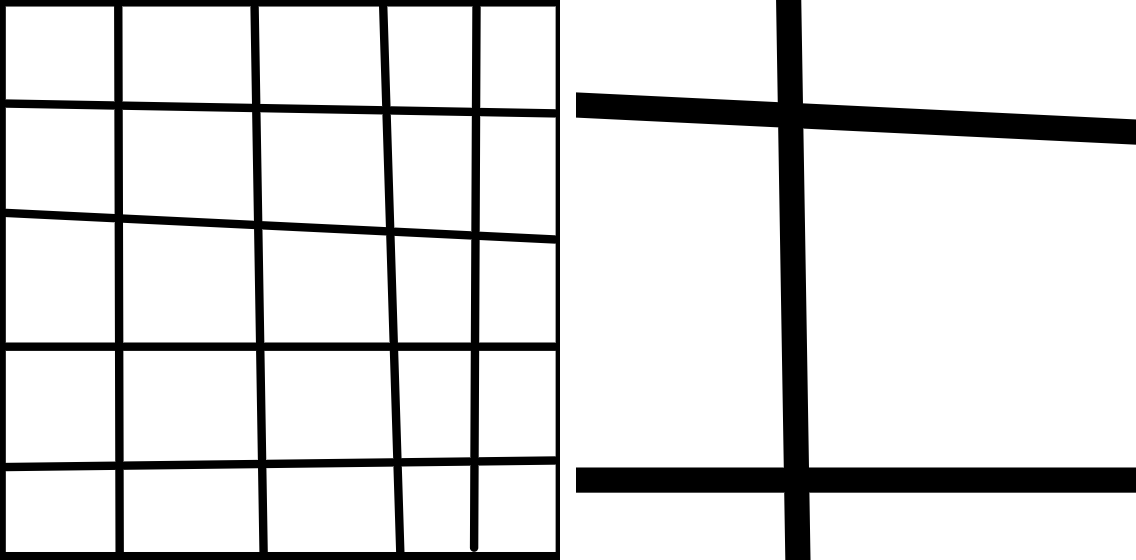
Left, the full canvas; right, a detail of the centre.
Write a WebGL 1 fragment shader that draws this pattern.

```glsl
precision highp float;

// Draws a hand-ruled 5 by 5 grid: black strokes on white inside an uneven frame.
// Four slightly tilted strokes run each way as round-capped segments, and their
// distances are combined with the distance to the frame, then smoothed once.

uniform vec2 u_resolution;

const vec3 PAPER = vec3(1.0);
const vec3 INK = vec3(0.0);
const float STROKE_RADIUS = 0.0075;

// Inner corners of the frame
const vec2 FRAME_MIN = vec2(0.0104, 0.0143);
const vec2 FRAME_MAX = vec2(0.9922, 0.9883);

// Where the upright strokes start and end; the last stops short of the frame
const vec4 COLUMN_BOTTOM_X = vec4(0.2137, 0.4707, 0.7148, 0.8466);
const vec4 COLUMN_TOP_X = vec4(0.2112, 0.4546, 0.6843, 0.8509);
const vec4 COLUMN_BOTTOM_Y = vec4(0.0143, 0.0143, 0.0143, 0.0221);

// Where the level strokes meet the left and right sides
const vec4 ROW_LEFT_Y = vec4(0.1660, 0.3809, 0.6198, 0.8151);
const vec4 ROW_RIGHT_Y = vec4(0.1777, 0.3809, 0.5723, 0.7975);

// Signed distance to a round-capped stroke from a to b
float strokeDistance(vec2 p, vec2 a, vec2 b, float radius) {
  vec2 along = b - a;
  float t = clamp(dot(p - a, along) / dot(along, along), 0.0, 1.0);
  return length(p - a - along * t) - radius;
}

// Signed distance to the area outside a rectangle
float frameDistance(vec2 p, vec2 lower, vec2 upper) {
  vec2 gap = min(p - lower, upper - p);
  return min(gap.x, gap.y);
}

// Signed distance to the nearest inked part
float gridDistance(vec2 p) {
  float d = frameDistance(p, FRAME_MIN, FRAME_MAX);
  for (int i = 0; i < 4; i++) {
    vec2 bottom = vec2(COLUMN_BOTTOM_X[i], COLUMN_BOTTOM_Y[i]);
    vec2 top = vec2(COLUMN_TOP_X[i], FRAME_MAX.y);
    vec2 left = vec2(FRAME_MIN.x, ROW_LEFT_Y[i]);
    vec2 right = vec2(FRAME_MAX.x, ROW_RIGHT_Y[i]);
    d = min(d, strokeDistance(p, bottom, top, STROKE_RADIUS));
    d = min(d, strokeDistance(p, left, right, STROKE_RADIUS));
  }
  return d;
}

// Ink coverage, with an edge one pixel wide
float coverage(float d, float pixel) {
  return clamp(0.5 - d / pixel, 0.0, 1.0);
}

void main() {
  vec2 p = gl_FragCoord.xy / u_resolution;
  float pixel = 1.0 / min(u_resolution.x, u_resolution.y);
  float ink = coverage(gridDistance(p), pixel);
  gl_FragColor = vec4(mix(PAPER, INK, ink), 1.0);
}
```
